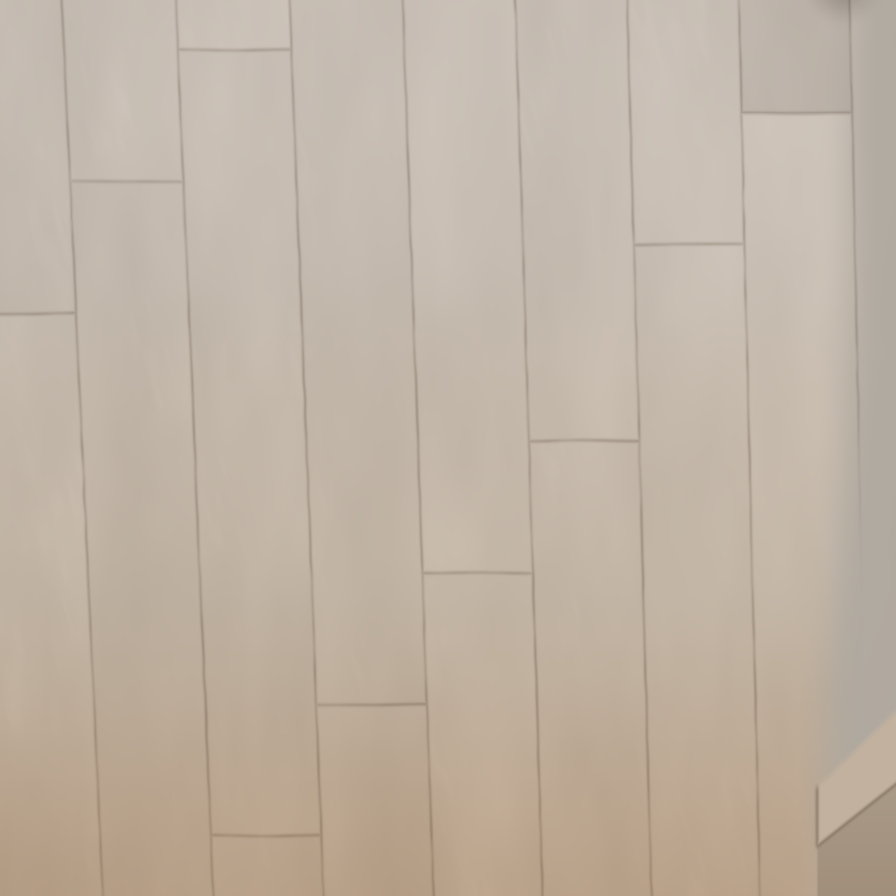
Reproduce this texture procedurally as a Shadertoy shader.

```glsl
// Pale wood floor: long, slightly leaning planks with staggered end joints.
// Columns come from a perspective-like remap of x; noise adds grain, and soft
// gradients add light. A skirting board closes the lower right corner.

const float JOINT_PERIOD = 0.877;   // plank length
const float JOINT_STEP = 0.147;     // stagger from one column to the next
const vec3 COOL_SHADE = vec3(0.685, 0.660, 0.625);
const vec3 SEAM_TINT = vec3(0.85, 0.835, 0.82);

float hash(vec2 p) {
    return fract(sin(dot(p, vec2(127.1, 311.7))) * 43758.5453);
}

float noise(vec2 p) {
    vec2 i = floor(p), f = fract(p);
    f = f * f * (3.0 - 2.0 * f);
    return mix(mix(hash(i), hash(i + vec2(1, 0)), f.x),
               mix(hash(i + vec2(0, 1)), hash(i + vec2(1, 1)), f.x), f.y);
}

float fbm(vec2 p) {
    float sum = 0.0, amp = 0.5;
    for (int i = 0; i < 3; i++) {
        sum += amp * noise(p);
        p = p * 2.03 + 17.3;
        amp *= 0.5;
    }
    return sum;
}

// Soft groove with a rounded profile around distance zero
float groove(float dist, float width) {
    float w = max(width, 0.7 / iResolution.y);
    return exp(-dist * dist / (w * w));
}

// Height of the reference end joint in a column
float jointStart(float column) {
    return 0.797 + JOINT_STEP * column + 0.072 * step(5.0, column);
}

// Distance to the nearest end joint in a column
float jointDistance(float y, float column) {
    float t = (y - jointStart(column)) / JOINT_PERIOD;
    return (t - floor(t + 0.5)) * JOINT_PERIOD;
}

// Warm at the bottom, neutral at the top
vec3 lightGradient(vec2 p) {
    vec3 c = mix(vec3(0.722, 0.628, 0.532), vec3(0.758, 0.708, 0.648),
                 smoothstep(-0.06, 0.42, p.y));
    c = mix(c, vec3(0.782, 0.745, 0.708), smoothstep(0.3, 0.95, p.y));
    vec2 toGlow = (p - vec2(0.85, 0.55)) * vec2(4.0, 1.8);
    return c + 0.012 * exp(-dot(toGlow, toGlow)) - 0.012 * smoothstep(0.3, 0.0, p.x);
}

// Cloudy patches, soft fibres and a few pale flecks along the plank
float woodGrain(vec2 p, vec2 plank) {
    vec2 offset = 37.0 * vec2(hash(plank), hash(plank + 5.7));
    float clouds = fbm(p * vec2(14.0, 5.0) + offset) - 0.44;
    float fibres = fbm(p * vec2(50.0, 8.0) + offset.yx) - 0.44;
    vec2 slanted = vec2(p.x + 0.25 * p.y, p.y);
    float area = smoothstep(0.62, 0.85, noise(p * vec2(20.0, 5.0) + offset));
    float flecks = smoothstep(0.5, 0.95, noise(slanted * vec2(130.0, 25.0))) * area;
    return 0.055 * clouds + 0.010 * fibres + 0.008 * flecks;
}

// Skirting board with its dark edges and the grey surface below it
vec3 skirting(vec3 c, vec2 p, float blur) {
    float inside = smoothstep(0.912 - blur, 0.912 + blur, p.x);
    float top = 0.121 + 0.97 * (p.x - 0.912);
    float bottom = 0.057 + 0.79 * (p.x - 0.914);
    float board = inside * smoothstep(4.0 * blur, -4.0 * blur, p.y - top);
    float below = inside * smoothstep(blur, -blur, p.y - bottom);
    c = mix(c, vec3(0.760, 0.695, 0.620), board);
    c = mix(c, mix(vec3(0.63, 0.56, 0.48), vec3(0.66, 0.60, 0.53), p.y * 8.0), below);
    float lower = groove(p.y - bottom, 0.0028) * inside;
    float side = groove(p.x - 0.912, 0.0022) * smoothstep(0.050, 0.058, p.y)
               * smoothstep(0.128, 0.116, p.y);
    return mix(c, vec3(0.48, 0.41, 0.34), 0.55 * max(lower, side));
}

void mainImage(out vec4 fragColor, in vec2 fragCoord) {
    vec2 p = fragCoord / iResolution.xy;
    float blur = max(0.0018, 0.8 / iResolution.y);

    // Plank columns lean left, widen towards the top and bow slightly
    float columnWidth = mix(0.1222, 0.1257, p.y);
    float bow = 0.0043 * sin(3.1416 * p.x);
    float u = (p.x - bow - mix(0.113, 0.068, p.y)) / columnWidth;
    float seamId = floor(u + 0.5);
    u += 0.007 * (noise(vec2(p.y * 45.0, seamId * 3.0)) - 0.5);
    float column = floor(u);
    float row = floor((p.y - jointStart(column)) / JOINT_PERIOD);
    vec2 plank = vec2(column, row);

    // Plank surface
    vec3 color = lightGradient(p) + woodGrain(p, plank);
    color += 0.010 * (hash(plank + 2.3) - 0.5);
    color -= 0.050 * step(abs(column - 6.0), 0.1) * step(-1.5, row);

    // Cool shade along the right side
    float shadeEdge = 0.916 + 0.030 * smoothstep(0.1, 0.7, p.y);
    color = mix(color, COOL_SHADE, 0.9 * smoothstep(-0.030, 0.040, p.x - shadeEdge));
    color -= 0.12 * smoothstep(0.05, 0.0, distance(p, vec2(0.94, 1.015)));

    // Seams and end joints
    float lastFade = mix(1.0, smoothstep(0.3, 0.7, p.y), step(6.5, seamId));
    float seam = groove((u - seamId) * columnWidth, 0.0018) * lastFade;
    seam *= 0.6 + 0.5 * noise(vec2(p.y * 40.0, seamId * 7.0));
    float slope = 0.002 * (noise(vec2(u * 2.0, column * 5.0)) - 0.5);
    float joint = groove(jointDistance(p.y + slope, column), 0.0022) * step(column, 6.5);
    joint *= 0.6 + 0.4 * noise(vec2(u * 6.0, column * 9.0));
    color *= mix(vec3(1.0), SEAM_TINT, clamp(max(seam, joint), 0.0, 1.0));

    fragColor = vec4(skirting(color, p, blur), 1.0);
}
```
